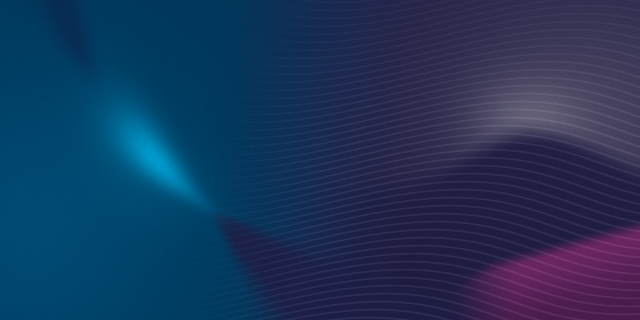
A Shadertoy shader for this background:

```glsl
float hash(vec2 p) {
    p = fract(p * vec2(0.1031, 0.1137));
    p += dot(p, p.yx + 33.33);
    return fract((p.x + p.y) * p.x * 91.7);
}

// Gaussian falloff
float bell(float d, float width) {
    d /= width;
    return exp(-d * d);
}

// Teal on the left, navy in the middle, violet on the right
vec3 backdrop(vec2 p) {
    vec3 teal = mix(vec3(0.0, 0.215, 0.355), vec3(0.0, 0.29, 0.45),
                    bell(length(p - vec2(0.1, 0.3)), 0.5));
    vec3 col = mix(teal, vec3(0.085, 0.165, 0.325), smoothstep(0.62, 1.08, p.x));
    vec3 violet = mix(vec3(0.115, 0.105, 0.25), vec3(0.14, 0.13, 0.275), p.y);
    return mix(col, violet, smoothstep(0.88, 1.28, p.x + 0.12 * (0.5 - p.y)));
}

// Bent blue streak with a dark fold at each end
vec3 addStreak(vec3 col, vec2 p) {
    vec2 q = p - vec2(0.48, 0.505);
    float along = dot(q, vec2(0.68, -0.733));
    float across = dot(q, vec2(0.733, 0.68)) - 0.38 * along * along;

    float foldWidth = 0.02 + 0.17 * max(-along - 0.27, 0.0);
    float fold = bell(across, foldWidth) * (1.0 - smoothstep(-0.44, -0.24, along));
    col = mix(col, vec3(0.04, 0.155, 0.31), 0.8 * fold);

    vec2 w = p - vec2(0.63, 0.36);
    float angle = atan(w.y, max(w.x, 0.001));
    float wedge = smoothstep(-1.15, -0.82, angle)
                * (1.0 - smoothstep(-0.58, -0.28, angle))
                * smoothstep(0.0, 0.11, w.x);
    col = mix(col, vec3(0.115, 0.115, 0.27), 0.9 * wedge);

    float taper = clamp(0.055 - 0.14 * along, 0.018, 0.085);
    float core = bell(across, taper) * bell(along - 0.01, 0.16);
    float haloWidth = across < 0.0 ? 0.16 : 0.09;
    float halo = bell(across, haloWidth) * bell(along + 0.04, 0.22);
    col = mix(col, vec3(0.0, 0.44, 0.61), 0.4 * halo);
    return mix(col, vec3(0.0, 0.65, 0.85), 0.85 * core);
}

// Grey haze resting on a dark hill
vec3 addHaze(vec3 col, vec2 p) {
    float x = p.x - 1.66;
    float hill = 0.36 + 0.195 * bell(x, x < 0.0 ? 0.27 : 0.33);
    float above = smoothstep(-0.015, 0.085, p.y - hill);
    float wide = bell(p.x - 1.85, 0.48) * bell(p.y - 0.62, 0.42);
    float peak = bell(x, 0.17) * bell(p.y - 0.62, 0.13);
    col = mix(col, vec3(0.30, 0.28, 0.385), 0.82 * wide * above);
    return mix(col, vec3(0.44, 0.43, 0.51), 0.72 * peak * above);
}

// Magenta slope in the lower right corner
vec3 addSlope(vec3 col, vec2 p) {
    float bend = max(1.56 - p.x, 0.0);
    float depth = 0.31 - 0.27 * (2.0 - p.x) - 2.0 * bend * bend - p.y;
    float cover = smoothstep(-0.012, 0.045, depth) * smoothstep(1.38, 1.64, p.x);
    vec3 magenta = mix(vec3(0.42, 0.15, 0.385), vec3(0.29, 0.11, 0.30),
                       smoothstep(0.02, 0.24, depth));
    return mix(col, magenta, cover);
}

// Fine contour lines arching over the right side
float contours(vec2 p) {
    float wave = p.y - 0.07 * cos(4.0 * (p.x - 1.15 - 0.7 * p.y));
    float level = wave / 0.025;
    float dist = abs(fract(level) - 0.5);
    float line = 1.0 - smoothstep(0.03, 0.05 + fwidth(level), dist);
    float region = smoothstep(0.6, 1.15, p.x + 0.2 * (0.5 - p.y));
    return line * region * (1.0 - 0.6 * smoothstep(0.5, 1.0, p.y));
}

void mainImage(out vec4 fragColor, in vec2 fragCoord) {
    vec2 p = fragCoord / iResolution.y;
    p.x *= 2.0 * iResolution.y / iResolution.x;

    vec3 col = backdrop(p);
    col = addStreak(col, p);
    col = addHaze(col, p);
    col = addSlope(col, p);
    col += vec3(0.06, 0.06, 0.065) * contours(p);

    // Grain, stronger in the bright parts
    float grain = hash(floor(p * 384.0)) - 0.5;
    col += grain * (0.008 + 0.05 * col * col);
    fragColor = vec4(clamp(col, 0.0, 1.0), 1.0);
}
```
